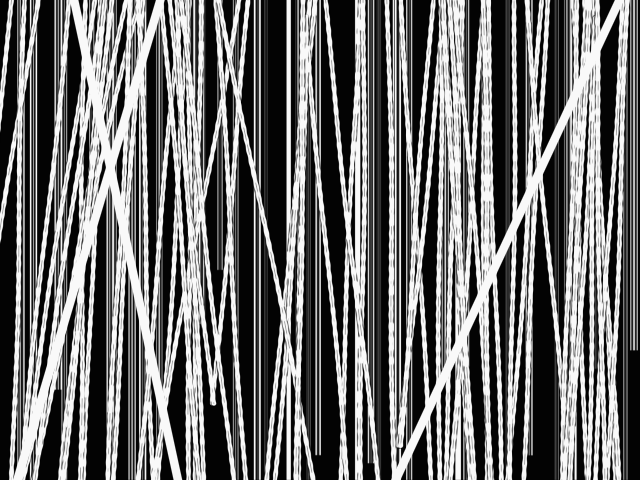
Give the GLSL for this pattern, as a WebGL 2 fragment shader.

```glsl
#version 300 es
precision highp float;
// Tangled white strands, ribbed vertical rails and bold diagonals on black.
uniform vec2 u_resolution;
out vec4 fragColor;

float hash(float n) {
  return fract(sin(n * 12.9898 + 4.1) * 43758.545);
}

// Pulls evenly spread positions into loose bundles.
float bundle(float x) {
  return x + 0.013 * sin(x * 33.0 + 1.5) + 0.006 * sin(x * 71.0);
}

float segmentDistance(vec2 p, vec2 a, vec2 b) {
  vec2 along = b - a;
  float t = clamp(dot(p - a, along) / dot(along, along), 0.0, 1.0);
  return length(p - a - along * t);
}

float cover(float dist, float halfWidth) {
  float soft = max(0.0016, 0.7 / u_resolution.y);
  return 1.0 - smoothstep(halfWidth - soft, halfWidth + soft, dist);
}

// Turning points of one long zigzag, alternating between low and high.
vec2 zigzagPoint(float k) {
  float x = bundle(k / 62.0 * 1.36) + (hash(k) - 0.5) * 0.34;
  float reach = 0.34 + 0.85 * sqrt(hash(k + 70.3));
  float side = mod(k, 2.0) * 2.0 - 1.0;
  return vec2(x, 0.5 + side * reach);
}

// Upright rail: either solid or split into fine parallel lines.
float paintRail(float light, vec2 p, float k) {
  float x = bundle((k + hash(k + 11.7)) / 42.0 * 1.34);
  float halfWidth = mix(0.003, 0.0082, hash(k + 31.1));
  float foot = max(0.0, hash(k + 53.9) - 0.6) * 1.4;
  float dist = abs(p.x - x);
  float ribs = 0.53 + 0.46 * cos(dist * 6.2832 / 0.0084 + hash(k + 5.2) * 3.0);
  float tone = mix(ribs, 1.0, step(0.86, hash(k + 91.4)));
  float mask = cover(dist, halfWidth) * smoothstep(foot - 0.002, foot + 0.002, p.y);
  return mix(light, tone, mask);
}

// Straight slanted strand with ragged edges and a faint broken core.
float paintStrand(float light, vec2 p, float k) {
  vec2 q = p;
  q.x += 0.003 * sin(p.y * 7.0 + k * 2.4);
  float dist = segmentDistance(q, zigzagPoint(k), zigzagPoint(k + 1.0));
  float ragged = sin(p.y * 260.0 + k * 3.7);
  float dashes = sin(p.y * 47.0 + k * 5.1) + sin(p.y * 171.0 + k * 1.3);
  float core = cover(dist, 0.0008) * smoothstep(-0.4, 0.6, dashes);
  // A broken dark rim keeps overlapping strands apart.
  light *= 1.0 - 0.65 * cover(dist, 0.0068) * smoothstep(-0.8, 0.4, dashes);
  float tone = 1.0 - 0.45 * core;
  return mix(light, tone, cover(dist, 0.0046 + 0.0005 * ragged));
}

float paintBold(float light, vec2 p, float bottomX, float topX) {
  float dist = segmentDistance(p, vec2(bottomX, -0.02), vec2(topX, 1.02));
  return mix(light, 1.0, cover(dist, 0.0088));
}

void main() {
  vec2 p = gl_FragCoord.xy / u_resolution.y;
  p.x *= 1.3333 * u_resolution.y / u_resolution.x;
  float light = 0.01;

  for (int i = 0; i < 42; i++) light = paintRail(light, p, float(i));
  for (int i = 0; i < 64; i++) light = paintStrand(light, p, float(i) - 1.0);

  // Heavy diagonals lie on top.
  light = paintBold(light, p, 0.03, 0.34);
  light = paintBold(light, p, 0.375, 0.15);
  light = paintBold(light, p, 0.815, 1.30);

  fragColor = vec4(vec3(min(light, 0.975)), 1.0);
}
```
